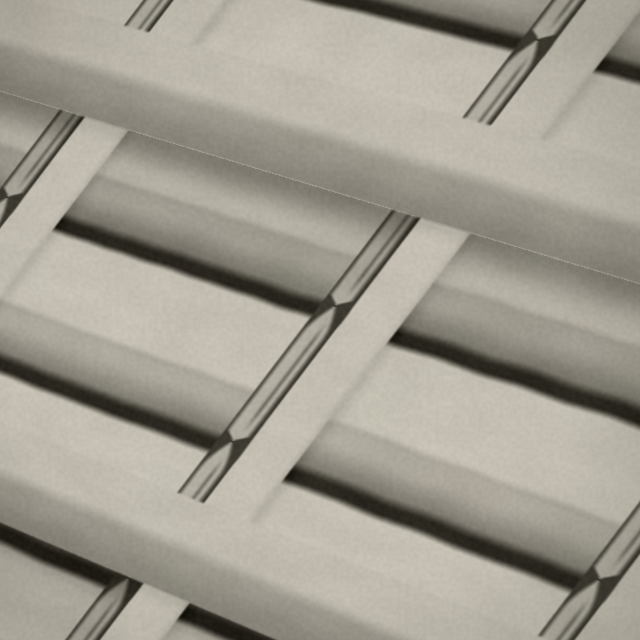
Reproduce this pattern procedurally as a Shadertoy shader.

```glsl
// Louvred panels seen at a slant: pale beams and posts frame overlapping slats.
// A fanned, skewed grid gives rows, posts and slats; tone is layered with soft
// masks, then worn with gradient noise and tinted from dark to pale stone.

const vec3 DARK = vec3(0.15, 0.14, 0.11);
const vec3 PALE = vec3(0.76, 0.74, 0.69);
const float POST_WIDTH = 0.137;
const float SEAL_WIDTH = 0.080;
const float BEAM_DEPTH = 0.232;
const float FACE_DEPTH = 0.114;

float hash(vec2 p) {
    vec3 q = fract(p.xyx * vec3(0.1031, 0.1030, 0.0973));
    q += dot(q, q.yzx + 33.33);
    return fract((q.x + q.y) * q.z);
}

vec2 gradient(vec2 cell) {
    float angle = 6.2832 * hash(cell);
    return vec2(cos(angle), sin(angle));
}

float gradientNoise(vec2 p) {
    vec2 i = floor(p), f = fract(p);
    vec2 w = f * f * f * (f * (f * 6.0 - 15.0) + 10.0);
    vec2 e = vec2(1.0, 0.0);
    float a = dot(gradient(i), f);
    float b = dot(gradient(i + e), f - e);
    float c = dot(gradient(i + e.yx), f - e.yx);
    float d = dot(gradient(i + e.xx), f - e.xx);
    return mix(mix(a, b, w.x), mix(c, d, w.x), w.y);
}

float edge(float x, float at, float soft) {
    return smoothstep(at - soft, at + soft, x);
}

float band(float x, float lo, float hi, float soft) {
    return edge(x, lo, soft) * (1.0 - edge(x, hi, soft));
}

float line(float x, float at, float width) {
    float d = (x - at) / width;
    return exp(-d * d);
}

// Flat pale lip, a groove, then a roll turning into the dark gap
float slatTone(float f) {
    float tone = mix(0.77, 0.68, smoothstep(0.56, 0.66, f));
    tone = mix(tone, 0.49, smoothstep(0.70, 0.94, f));
    tone -= 0.05 * line(f, 0.61, 0.025);
    float gap = max(smoothstep(0.89, 0.97, f), 1.0 - smoothstep(0.01, 0.07, f));
    return mix(tone, 0.16, gap);
}

// Tapered strip beside a post; s runs across it, g along one slat
float sealTone(float s, float g) {
    float taper = sqrt(smoothstep(0.0, 0.22, g)) * (1.0 - smoothstep(0.93, 1.0, g));
    float d = abs(s - 0.46);
    float fill = 1.0 - edge(d, 0.36 * taper, 0.11);
    float tone = mix(0.24, 0.70, fill * smoothstep(0.0, 0.05, taper));
    return tone - 0.24 * line(s, 0.58, 0.08) * band(g, 0.18, 0.85, 0.1);
}

// Fanned beam coordinate: zero at the upper left, growing downward
float fanDepth(vec2 p) {
    return (p.y - 0.275 * p.x) / (1.0 + 0.184 * p.x);
}

// Slat count at a depth, with pitch growing toward the viewer
float slatIndex(float depth) {
    return (sqrt(max(0.0586 + 0.0312 * (depth - 0.323), 0.0)) - 0.242) / 0.0156;
}

float postIndex(vec2 p) {
    float q = p.x + 0.76 * p.y - 0.917;
    return q / (0.69 + 0.07 * q);
}

void mainImage(out vec4 fragColor, in vec2 fragCoord) {
    vec2 p = fragCoord / iResolution.xy;
    p.y = 1.0 - p.y;
    float soft = max(0.005, 1.5 / iResolution.y);

    // Grid cells wrap inside the panels, away from the frame
    float depth = fanDepth(p);
    float row = (depth - 0.143) / 0.673;
    float column = postIndex(p);
    float v = fract(row - 0.4) - 0.6;
    float u = fract(column + 0.5) - 0.5;
    float slat = slatIndex(depth);

    // Slats, shaded beside the frame and below the beam
    float wobble = 0.012 * gradientNoise(vec2(column * 9.0, floor(slat + 0.5) * 3.7));
    float tone = slatTone(fract(slat + wobble));
    tone -= 0.07 * line(u, POST_WIDTH, 0.025);
    float seal = band(u, -SEAL_WIDTH, 0.0, soft);
    tone = mix(tone, sealTone((u + SEAL_WIDTH) / SEAL_WIDTH, fract(slat + 0.07)), seal);
    float below = step(0.0, v);
    float shade = mix(0.64, 0.92, smoothstep(0.0, 0.10, v));
    shade = mix(shade, 1.0, smoothstep(0.15, 0.32, v));
    tone *= mix(1.0, shade, below);

    // Posts
    float postTone = 0.765 - 0.05 * line(u, POST_WIDTH, 0.012);
    postTone -= 0.07 * below * (1.0 - smoothstep(0.0, 0.05, v));
    tone = mix(tone, postTone, band(u, 0.0, POST_WIDTH, soft));

    // Beams: pale upper side, grey front face
    float face = edge(v, -FACE_DEPTH, 0.022);
    float beamTone = mix(0.75, 0.61, face) - 0.08 * smoothstep(-0.10, 0.0, v);
    tone = mix(tone, beamTone, band(v, -BEAM_DEPTH, 0.0, soft));

    // Wear, grain and uneven light
    float stain = gradientNoise(vec2(column * 7.0, row * 16.0));
    float grain = gradientNoise(p * 150.0) + 0.6 * gradientNoise(p * 75.0 + 9.0);
    tone += 0.025 * stain + 0.025 * grain;
    tone += 0.015 * (hash(floor(vec2(column, slat)) + 20.0) - 0.5) * below * (1.0 - seal);
    tone *= 1.0 - 0.16 * smoothstep(0.40, 0.80, length(p - vec2(0.45, 0.52)));

    vec3 color = mix(DARK, PALE, (tone - 0.15) / 0.61);
    color += vec3(0.006, -0.002, 0.004) * gradientNoise(p * 6.0);
    fragColor = vec4(clamp(color, 0.0, 1.0), 1.0);
}
```
